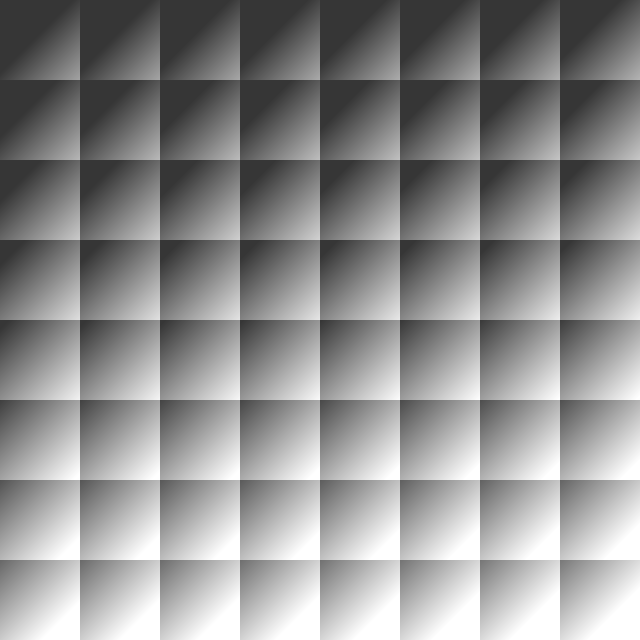
A WebGL 2 fragment shader for this pattern:

```glsl
#version 300 es
precision highp float;
// Eight by eight grid of tiles, each shaded diagonally from charcoal to white.

#define TILES 8.0         // repeats across and down
#define DARK 0.212        // darkest grey
#define LIGHT 1.0         // lightest grey
#define FIRST_DELAY 0.46  // ramp start in the top left tile, as a share of its diagonal
#define ROW_SHIFT 0.1     // earlier ramp start with each row down
#define COLUMN_SHIFT 0.012 // earlier ramp start with each column across
#define SAMPLES 3         // samples per pixel side, to smooth the seams

uniform vec2 u_resolution;
out vec4 fragColor;

// Grey level at a point of the unit canvas, measured from the top left.
float tileShade(vec2 point) {
    vec2 grid = clamp(point, 0.0, 0.99999) * TILES;
    vec2 cell = floor(grid);
    vec2 local = fract(grid);

    float diagonal = 0.5 * (local.x + local.y);
    float delay = FIRST_DELAY - dot(cell, vec2(COLUMN_SHIFT, ROW_SHIFT));
    return mix(DARK, LIGHT, clamp(diagonal - delay, 0.0, 1.0));
}

void main() {
    vec2 pixelCorner = floor(gl_FragCoord.xy);
    float shade = 0.0;

    // Average a small grid of samples inside the pixel.
    for (int j = 0; j < SAMPLES; j++) {
        for (int i = 0; i < SAMPLES; i++) {
            vec2 offset = (vec2(i, j) + 0.5) / float(SAMPLES);
            vec2 uv = (pixelCorner + offset) / u_resolution;
            shade += tileShade(vec2(uv.x, 1.0 - uv.y));
        }
    }
    shade /= float(SAMPLES * SAMPLES);

    fragColor = vec4(vec3(shade), 1.0);
}
```
